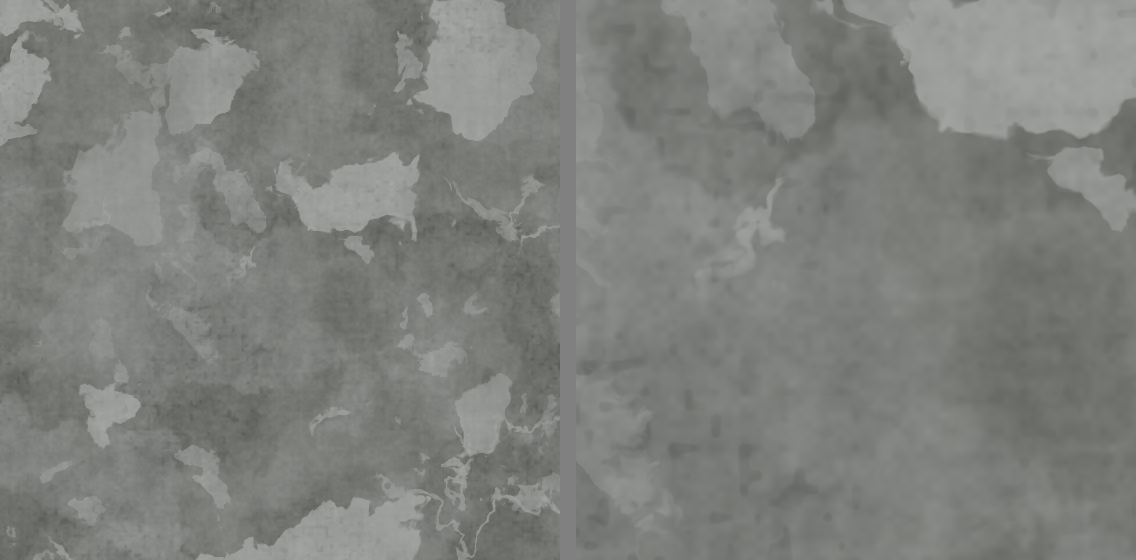
Left: the whole. Right: its middle third, enlarged.
Give the GLSL for this texture, as a Shadertoy shader.

```glsl
// Weathered grey plaster: ragged pale flakes, dark stains, thin cracks and fine grain.

const vec3 DARK_STAIN = vec3(0.425, 0.435, 0.417);
const vec3 BASE_GREY  = vec3(0.478, 0.487, 0.470);
const vec3 WORN_GREY  = vec3(0.533, 0.545, 0.532);
const vec3 PALE_FLAKE = vec3(0.607, 0.618, 0.605);

float hash(vec2 cell, float seed) {
    uvec3 k = uvec3(ivec3(cell, seed) + 4096);
    uint h = k.x * 1597334673u ^ k.y * 3812015801u ^ k.z * 2798796415u;
    h = (h ^ (h >> 15)) * 2246822519u;
    h = (h ^ (h >> 13)) * 3266489917u;
    return float((h ^ (h >> 16)) >> 8) / 16777216.0;
}

float noise(vec2 p, float seed) {
    vec2 cell = floor(p);
    vec2 f = fract(p);
    f = f * f * (3.0 - 2.0 * f);
    float low = mix(hash(cell, seed), hash(cell + vec2(1, 0), seed), f.x);
    float high = mix(hash(cell + vec2(0, 1), seed), hash(cell + vec2(1, 1), seed), f.x);
    return mix(low, high, f.y);
}

float fbm(vec2 p, float seed) {
    const mat2 TURN = mat2(1.6, 1.2, -1.2, 1.6);
    float sum = 0.0, weight = 0.5;
    for (int i = 0; i < 6; i++) {
        sum += weight * noise(p, seed + float(i));
        p = TURN * p + 7.3;
        weight *= 0.5;
    }
    return sum / 0.984;
}

// Pushes the domain sideways so that contours turn ragged.
vec2 warp(vec2 p, float scale, float amount, float seed) {
    return p + amount * (vec2(fbm(p * scale, seed), fbm(p * scale, seed + 20.0)) - 0.5);
}

// Coverage of the area where the noise exceeds a level.
float patches(vec2 p, float scale, float level, float softness, float seed) {
    return smoothstep(level - softness, level + softness, fbm(p * scale, seed));
}

// Thin lines along the middle contour of the noise.
float cracks(vec2 p, float scale, float width, float seed) {
    return 1.0 - smoothstep(0.3 * width, width, abs(fbm(p * scale, seed) - 0.5));
}

// Threads of noise stretched along both axes.
float weave(vec2 p) {
    float upright = noise(p * vec2(130.0, 14.0), 301.0);
    float level = noise(p * vec2(14.0, 130.0), 302.0);
    return 0.6 * upright + 0.4 * level - 0.5;
}

void mainImage(out vec4 fragColor, in vec2 fragCoord) {
    vec2 p = fragCoord / iResolution.y;
    vec2 ragged = warp(p, 9.0, 0.13, 40.0);
    vec2 loose = warp(p, 5.0, 0.16, 80.0);

    // Broad worn areas and stains, partly soft and partly crisp
    float worn = 0.55 * patches(loose, 4.5, 0.545, 0.018, 101.0)
               + 0.45 * patches(ragged, 5.5, 0.56, 0.07, 111.0);
    float stain = 0.6 * patches(loose, 5.0, 0.53, 0.025, 121.0)
                + 0.5 * patches(ragged, 7.0, 0.54, 0.08, 131.0);
    vec3 color = mix(BASE_GREY, DARK_STAIN, stain);
    color = mix(color, WORN_GREY, 0.85 * worn);

    // Pale flakes with sharp broken edges, some of them faded
    float fade = mix(0.6, 1.0, patches(p, 4.0, 0.48, 0.1, 141.0));
    float flakes = patches(ragged, 4.6, 0.625, 0.009, 151.0);
    float chips = patches(ragged, 11.0, 0.69, 0.012, 161.0);
    color = mix(color, PALE_FLAKE, fade * max(flakes, 0.7 * chips));

    // Short pale cracks in a few places
    float crackZone = patches(p, 5.0, 0.61, 0.03, 171.0);
    color = mix(color, PALE_FLAKE, 0.75 * crackZone * cracks(ragged, 6.0, 0.022, 181.0));

    // Mottling, weave and grain, stronger on bare stained ground
    float rough = mix(1.0, 0.6, flakes) + 0.35 * stain;
    float mottle = 0.075 * (fbm(p * 22.0, 201.0) - 0.5);
    float grain = 0.026 * (noise(p * 110.0, 211.0) - 0.5)
                + 0.022 * (noise(p * 210.0, 221.0) - 0.5);
    float pits = 0.035 * stain * smoothstep(0.68, 0.9, noise(p * 120.0, 231.0));
    color += rough * (mottle + grain) + 0.026 * weave(p) - pits;

    fragColor = vec4(color, 1.0);
}
```
